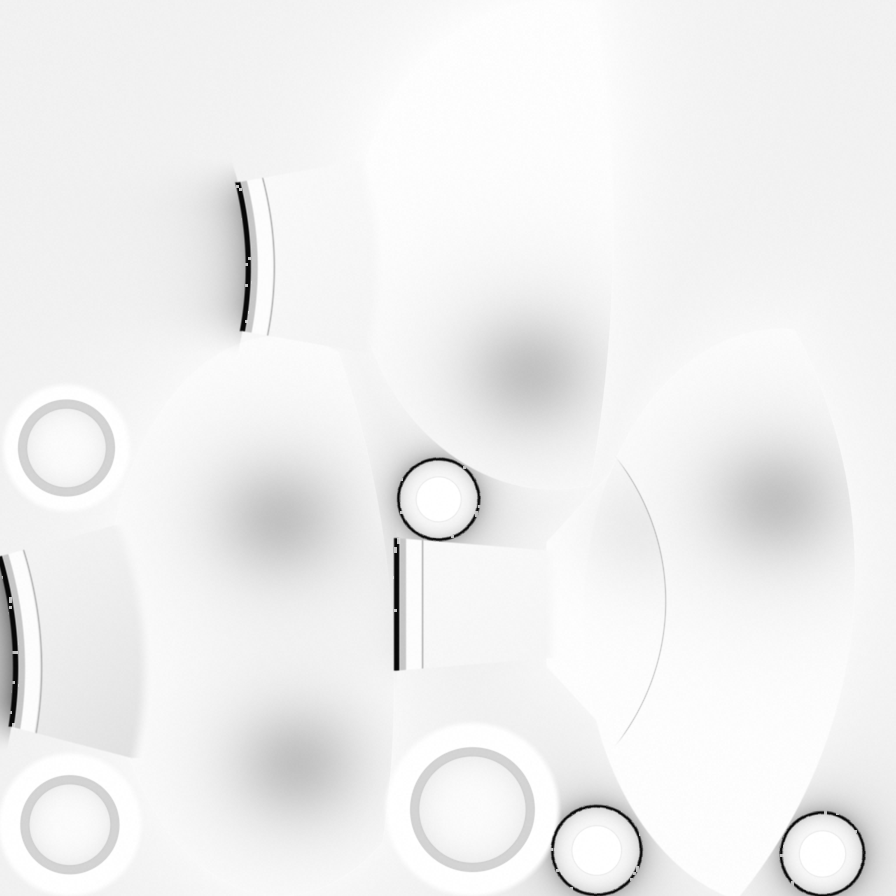
Write a three.js fragment shader that draws this texture map.

```glsl
// Draws a pale ambient occlusion map: three flared bells with necks, soft dents and small rings.
varying vec2 vUv;

const float EDGE = 0.0014;         // half width of smoothed edges
const float BACKGROUND = 0.945;
const float BODY_TONE = 0.992;
const float RIM_TONE = 0.03;
const float RING_TONE = 0.83;
const float DENT_DEPTH = 0.17;
const float DENT_SIZE = 0.043;
const float DENT_SPREAD = 0.095;
const float GRAIN = 0.008;
const float GRAIN_CELLS = 512.0;
const float GLINT_CELLS = 300.0;

float hash(vec2 p) {
  return fract(sin(dot(p, vec2(12.9898, 78.233))) * 43758.5453);
}

float fill(float d) {
  return 1.0 - smoothstep(-EDGE, EDGE, d);
}

float line(float d, float halfWidth) {
  return fill(abs(d) - halfWidth);
}

float bell(float d, float size) {
  return exp(-d * d / (2.0 * size * size));
}

float ellipse(vec2 q, vec2 r) {
  float k = length(q / r);
  return k * (k - 1.0) / max(length(q / (r * r)), 0.001);
}

// Dark rim specks let a little light through
float rimTone(vec2 p) {
  return mix(RIM_TONE, 0.75, step(0.95, hash(floor(p * GLINT_CELLS))));
}

// A bell is an ellipse cut on its right by a large circle
float bellShape(vec2 p, vec2 center, vec2 radii, vec2 cutCenter, float cutRadius) {
  return max(ellipse(p - center, radii), length(p - cutCenter) - cutRadius);
}

// Soft dent with a tight core and a wide skirt
float dent(vec2 p, vec2 center) {
  float d = length((p - center) * vec2(0.9, 1.0));
  return DENT_DEPTH * bell(d, DENT_SIZE) + 0.06 * bell(d, DENT_SPREAD);
}

// Tapered neck: halves holds its half height at the rim and at the far end
float drawNeck(float tone, vec2 p, vec2 rim, vec2 halves, float len,
               float bow, float tilt, float shade, float shadow) {
  vec2 q = p - rim;
  float v = q.y / halves.x;
  q.x += bow * v * v + tilt * v;
  float along = clamp(q.x / len, 0.0, 1.0);
  float across = abs(q.y) - mix(halves.x, halves.y, along);
  float span = 1.0 - smoothstep(-0.035, 0.03, across);
  float behind = exp(-max(-q.x, 0.0) / 0.022) + 0.25 * exp(-max(-q.x, 0.0) / 0.06);
  tone -= shadow * span * fill(q.x) * behind;

  float skin = 0.985 - shade * (0.65 + 0.35 * along) * (1.0 - 0.35 * v);
  skin = mix(skin, 0.99, fill(q.x - 0.027));
  skin = mix(skin, 0.78, line(q.x - 0.007, 0.0035));
  skin = mix(skin, 0.70, line(q.x - 0.029, 0.0008));
  float mask = fill(across) * fill(-q.x) * (1.0 - smoothstep(len - 0.006, len + 0.012, q.x));
  tone = mix(tone, skin, mask);
  return mix(tone, rimTone(p), line(q.x, 0.003) * fill(across));
}

// Pale washer with a white margin
float drawPaleRing(float tone, vec2 p, vec2 center, float radius, float margin) {
  float d = length(p - center);
  tone = mix(tone, 0.998, 1.0 - smoothstep(margin - 0.006, margin + 0.003, d));
  float width = 0.009;
  float inner = radius - width;
  tone = mix(tone, RING_TONE, fill(d - radius));
  tone = mix(tone, 0.985 - 0.05 * pow(min(d / inner, 1.0), 3.0), fill(d - inner));
  tone = mix(tone, 0.75, 0.6 * line(d - inner, 0.0006));
  return mix(tone, 0.74, 0.6 * line(d - radius, 0.0006));
}

// Black outlined disc with a white hole
float drawDarkRing(float tone, vec2 p, vec2 center, float radius) {
  float d = length(p - center);
  float hole = radius * 0.56;
  float face = 0.98 - 0.16 * pow(min(d / radius, 1.0), 5.0);
  tone = mix(tone, face, fill(d - radius));
  tone = mix(tone, 1.0, fill(d - hole));
  tone = mix(tone, 0.87, 0.6 * line(d - hole, 0.0005));
  float wobble = 0.0006 * (hash(floor(p * GLINT_CELLS)) - 0.5);
  return mix(tone, rimTone(p), line(d - radius + wobble, 0.0015));
}

float ringShadow(vec2 p, vec2 center, float radius) {
  float gap = max(length(p - center) - radius, 0.0);
  return 0.20 * exp(-gap / 0.012) + 0.07 * exp(-gap / 0.05);
}

void main() {
  vec2 p = vUv;
  vec2 ringA = vec2(0.4896, 0.4427);
  vec2 ringB = vec2(0.666, 0.0508);
  vec2 ringC = vec2(0.918, 0.0469);

  // Bell bodies and the cone that joins the right one to its neck
  float top = bellShape(p, vec2(0.618, 0.727), vec2(0.224, 0.273), vec2(-0.878, 0.74), 1.5625);
  float left = bellShape(p, vec2(0.3125, 0.3125), vec2(0.195, 0.3125), vec2(-0.724, 0.232), 1.164);
  float right = bellShape(p, vec2(0.872, 0.31), vec2(0.221, 0.323), vec2(0.3815, 0.362), 0.573);
  vec2 arc = p - vec2(0.483, 0.329);
  float arcGap = length(arc) - 0.26;
  float cone = (abs(p.y - 0.3255) - 0.0716 - 1.08 * (p.x - 0.612)) * 0.68;
  cone = max(max(cone, 0.61 - p.x), arcGap);
  float body = min(min(top, left), min(right, cone));

  // Background, brighter near the bodies
  float tone = BACKGROUND + 0.028 * exp(-max(body, 0.0) / 0.06);
  tone += 0.016 * exp(-max(top, 0.0) / 0.09) * smoothstep(0.65, 0.9, p.y);
  tone -= ringShadow(p, ringA, 0.0449) + ringShadow(p, ringB, 0.0495) + ringShadow(p, ringC, 0.0462);

  // Bodies with their dents
  float dents = dent(p, vec2(0.592, 0.583)) * fill(top)
    + (dent(p, vec2(0.3125, 0.4205)) + dent(p, vec2(0.332, 0.147))) * fill(left)
    + dent(p, vec2(0.866, 0.44)) * fill(right);
  dents += 0.05 * bell(length(p - vec2(0.705, 0.41)), 0.045) * fill(arcGap) * fill(min(cone, right));
  tone = mix(tone, BODY_TONE - dents, fill(body));
  float arcMask = step(0.0, arc.x) * (1.0 - smoothstep(0.14, 0.165, abs(arc.y)));
  tone -= 0.22 * line(arcGap, 0.0005) * arcMask;

  // Necks
  tone = drawNeck(tone, p, vec2(0.277, 0.7135), vec2(0.083, 0.107), 0.141, 0.009, 0.0026, 0.02, 0.24);
  tone = drawNeck(tone, p, vec2(0.0165, 0.284), vec2(0.095, 0.13), 0.141, 0.0105, 0.0065, 0.07, 0.40);
  tone = drawNeck(tone, p, vec2(0.4427, 0.3255), vec2(0.074, 0.06), 0.17, 0.0, 0.0, 0.018, 0.04);

  // Rings
  tone = drawPaleRing(tone, p, vec2(0.0742, 0.5), 0.0535, 0.072);
  tone = drawPaleRing(tone, p, vec2(0.078, 0.0795), 0.0547, 0.081);
  tone = drawPaleRing(tone, p, vec2(0.5273, 0.0964), 0.069, 0.098);
  tone = drawDarkRing(tone, p, ringA, 0.0449);
  tone = drawDarkRing(tone, p, ringB, 0.0495);
  tone = drawDarkRing(tone, p, ringC, 0.0462);

  tone += GRAIN * (hash(floor(p * GRAIN_CELLS)) - 0.5);
  gl_FragColor = vec4(vec3(clamp(tone, 0.0, 1.0)), 1.0);
}
```
